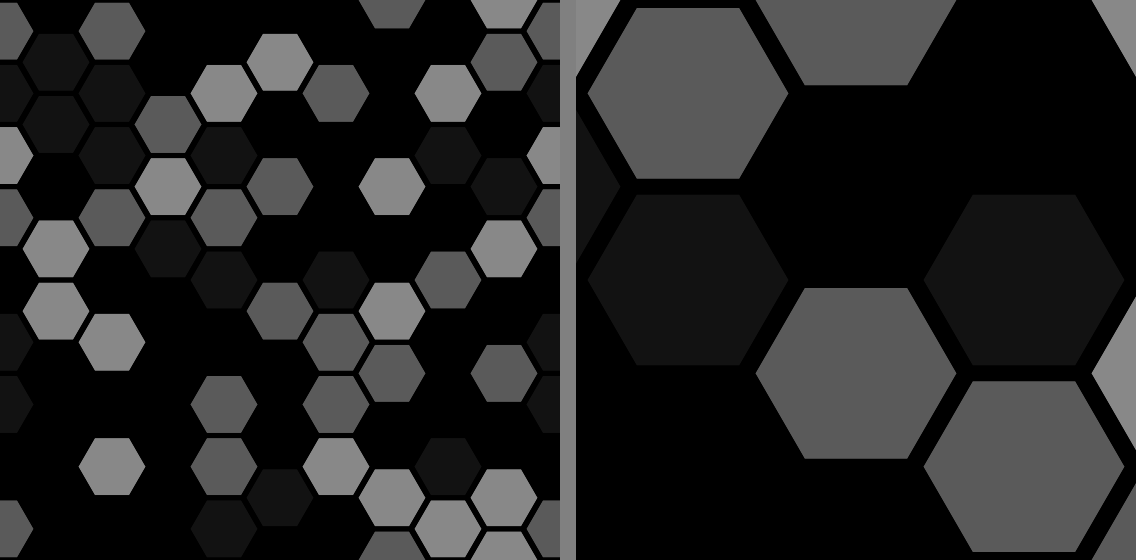
Left: the whole. Right: its middle third, enlarged.
Reproduce this pattern procedurally as a Shadertoy shader.

```glsl
// Seamless honeycomb of flat-topped hexagons in scattered greys on black.

const ivec2 CELLS = ivec2(10, 9);            // columns and rows, columns must be even
const float HALF_HEIGHT = 0.0508;            // centre to the flat top edge
const float SLANT_APOTHEM = 0.0518;          // centre to a slanted edge
const vec2 SLANT_NORMAL = vec2(0.8660, 0.5);
const int LIGHT_CELLS = 17;                  // cells of each tone, the rest stay black
const int MID_CELLS = 19;
const int DARK_CELLS = 16;
const vec3 LIGHT_GREY = vec3(0.533);
const vec3 MID_GREY = vec3(0.353);
const vec3 DARK_GREY = vec3(0.070);
const vec3 BACKGROUND = vec3(0.0);
const uint SEED = 37u;

// Integer hash, one-to-one, so no two cells tie
uint hash(uint n) {
    n ^= n >> 16;
    n *= 0x7feb352du;
    n ^= n >> 15;
    n *= 0x846ca68bu;
    return n ^ (n >> 16);
}

uint cellHash(int index) {
    return hash(uint(index) + SEED * 1013u);
}

float hexDistance(vec2 p) {
    p = abs(p);
    return max(p.y - HALF_HEIGHT, dot(p, SLANT_NORMAL) - SLANT_APOTHEM);
}

// Rank the cell among all hashes, which keeps the share of each tone exact
vec3 cellColour(ivec2 cell) {
    uint own = cellHash(cell.y * CELLS.x + cell.x);
    int rank = 0;
    for (int i = 0; i < CELLS.x * CELLS.y; i++) {
        if (cellHash(i) < own) rank++;
    }
    if (rank < LIGHT_CELLS) return LIGHT_GREY;
    if (rank < LIGHT_CELLS + MID_CELLS) return MID_GREY;
    if (rank < LIGHT_CELLS + MID_CELLS + DARK_CELLS) return DARK_GREY;
    return BACKGROUND;
}

void mainImage(out vec4 fragColor, in vec2 fragCoord) {
    vec2 uv = fragCoord / iResolution.xy;
    vec2 grid = uv * vec2(CELLS);
    float pixel = 1.0 / min(iResolution.x, iResolution.y);

    // Nearest hexagon of the two neighbouring columns; even columns sit half a row up
    float nearest = 1.0;
    ivec2 cell = ivec2(0);
    for (int i = 0; i < 2; i++) {
        int column = int(floor(grid.x)) + i;
        float lift = column % 2 == 0 ? 0.5 : 0.0;
        float row = floor(grid.y - lift + 0.5);
        vec2 centre = vec2(float(column), row + lift) / vec2(CELLS);
        float d = hexDistance(uv - centre);
        if (d < nearest) {
            nearest = d;
            cell = (ivec2(column, int(row)) + CELLS) % CELLS;
        }
    }

    // Fill with a smoothed edge
    float fill = 1.0 - smoothstep(-0.5 * pixel, 0.5 * pixel, nearest);
    vec3 colour = BACKGROUND;
    if (fill > 0.0) colour = mix(BACKGROUND, cellColour(cell), fill);
    fragColor = vec4(colour, 1.0);
}
```
